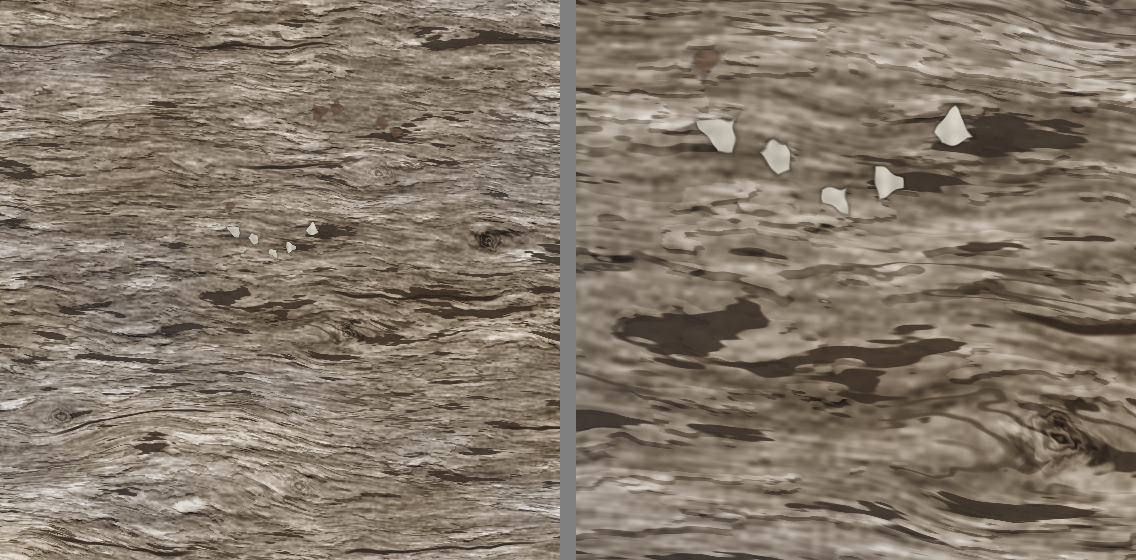
Left: the whole. Right: its middle third, enlarged.
This texture is drawn by a Shadertoy shader. Its source:

```glsl
// Weathered driftwood plank: splintered horizontal grain, cracks, knots and stone chips.

float hash(vec2 p) {
    vec3 v = fract(vec3(p.xyx) * 0.1031);
    v += dot(v, v.yzx + 33.33);
    return fract((v.x + v.y) * v.z);
}

float noise(vec2 p) {
    vec2 cell = floor(p), f = fract(p);
    f = f * f * (3.0 - 2.0 * f);
    return mix(mix(hash(cell), hash(cell + vec2(1, 0)), f.x),
               mix(hash(cell + vec2(0, 1)), hash(cell + vec2(1, 1)), f.x), f.y);
}

// Four rough octaves, each sheared a little so the fibres do not run dead level
float fbm(vec2 p) {
    float sum = 0.0, amp = 0.446;
    for (int i = 0; i < 4; i++) {
        sum += amp * noise(p);
        p = mat2(2.0, 0.5, 0.0, 2.1) * p + 17.3;
        amp *= 0.62;
    }
    return sum;
}

vec2 knotCentre(float i) {
    return vec2(hash(vec2(i, 4.0)), 0.1 + 0.14 * i + 0.05 * hash(vec2(i, 9.0)));
}

// Grain coordinates: gentle waves, with fibres parting around the knots
vec2 grainSpace(vec2 p) {
    vec2 q = p;
    for (float i = 0.0; i < 5.0; i++) {
        vec2 d = p - knotCentre(i);
        vec2 e = d / vec2(0.075, 0.045);
        q.y -= 0.65 * d.y * exp(-dot(e, e));
    }
    float wave = mix(0.07, 0.025, smoothstep(0.3, 0.6, p.y));
    q.y += wave * (noise(p * vec2(3.0, 5.0)) - 0.5);
    q.y += 0.012 * (noise(p * vec2(14.0, 22.0)) - 0.5);
    q.x += 0.03 * (noise(p * vec2(9.0, 40.0)) - 0.5);
    return q;
}

float relief(vec2 q) {
    return fbm(q * vec2(11.0, 62.0) + 31.0);
}

// Pale raised splinters, gathered in bleached zones
float plate(vec2 q, float scale) {
    float zone = noise(q * vec2(4.0, 9.0) + 70.0);
    float f = 0.75 * fbm(q * vec2(11.0, 50.0) * scale + 5.0 * scale) + 0.25 * zone;
    return smoothstep(0.56, 0.585, f);
}

float longCracks(vec2 q) {
    float crack = 0.0;
    for (float i = 0.0; i < 5.0; i++) {
        float y = 0.03 + 0.222 * i + 0.02 * (noise(vec2(q.x * 3.0, i * 7.0)) - 0.5);
        y += 0.004 * (noise(vec2(q.x * 45.0, i * 3.0)) - 0.5);
        float width = 0.004 * noise(vec2(q.x * 30.0, i * 5.0 + 2.0));
        float present = smoothstep(0.42, 0.52, noise(vec2(q.x * 4.0 + 3.0, i * 13.0)));
        crack = max(crack, present * (1.0 - smoothstep(width * 0.5, width + 0.001, abs(q.y - y))));
    }
    return crack;
}

void mainImage(out vec4 fragColor, in vec2 fragCoord) {
    vec2 p = fragCoord / iResolution.xy;
    vec2 q = grainSpace(p);
    float splintered = exp(-pow((p.y - 0.4) / 0.12, 2.0));

    // Fibre tone, from faint stains down to fine speckle
    float tone = 0.55;
    tone += 0.18 * (fbm(q * vec2(3.0, 6.0) + 50.0) - 0.5);
    tone += 0.38 * (fbm(q * vec2(9.0, 58.0)) - 0.5);
    tone += 0.16 * (noise(q * vec2(60.0, 230.0)) - 0.5);
    tone += 0.13 * (noise(p * vec2(210.0, 256.0)) - 0.5);
    tone -= 0.04 * exp(-pow((p.y - 0.46) / 0.06, 2.0));

    // Light from above on the ridges, then splinters with a shadow under the lip
    tone += 0.6 * (relief(q) - relief(q + vec2(0.0, 0.003)));
    for (float scale = 1.0; scale < 2.0; scale += 0.7) {
        float raised = plate(q, scale);
        float lipShadow = plate(q + vec2(-0.001, 0.0045 / scale), scale) * (1.0 - raised);
        tone += 0.085 * raised - 0.14 * lipShadow;
    }

    // Short splits, dark gouges and broken long cracks
    float split = 1.0 - smoothstep(0.006, 0.03, abs(fbm(q * vec2(6.0, 38.0) + 90.0) - 0.5));
    split *= smoothstep(0.58, 0.72, noise(q * vec2(9.0, 30.0) + 23.0));
    float gouge = fbm(q * vec2(10.0, 62.0) + 140.0) + 0.06 * splintered;
    gouge += 0.12 * (noise(q * vec2(5.0, 11.0) + 60.0) - 0.5);
    gouge = smoothstep(0.7, 0.735, gouge);
    tone = mix(tone, 0.27, 0.7 * split);
    tone = mix(tone, 0.21, 0.85 * gouge);
    tone = mix(tone, 0.17, 0.9 * longCracks(q));

    // Frayed knots
    for (float i = 0.0; i < 5.0; i++) {
        vec2 d = (p - knotCentre(i)) / vec2(0.023, 0.018);
        float r = length(d) + 1.3 * (fbm(p * 60.0 + i) - 0.5);
        tone += exp(-r * r) * (0.13 * sin(r * 15.0) - 0.1);
    }

    // Warm grey-brown ramp: the midtones carry the most colour
    tone = clamp(tone, 0.13, 0.88);
    vec3 colour = tone - vec3(0.0, 0.05, 0.11) * 4.0 * tone * (1.0 - tone);
    colour.b += 0.016 * (1.0 - smoothstep(0.22, 0.42, tone));
    colour += (noise(q * vec2(4.0, 9.0) + 8.0) - 0.5) * vec3(0.02, 0.0, -0.04);

    // Pale stone chips near the middle, rusty crumbs above
    for (float i = 0.0; i < 10.0; i++) {
        bool pale = i < 5.0;
        vec2 rnd = vec2(hash(vec2(i, 21.0)), hash(vec2(i, 37.0)));
        vec2 centre = pale ? vec2(0.42 + 0.034 * i, 0.545 + 0.05 * rnd.y)
                           : vec2(0.35 + 0.4 * rnd.x, 0.54 + 0.3 * rnd.y);
        float a = 6.283 * rnd.x;
        vec2 d = mat2(cos(a), sin(a), -sin(a), cos(a)) * (p - centre);
        float size = (pale ? 0.006 : 0.005) + 0.005 * rnd.y;
        float edge = max(abs(d.x) * 1.3 + 0.4 * d.y, abs(d.y)) + 0.008 * (noise(p * 120.0) - 0.5) - size;
        vec3 chip = pale ? vec3(0.80, 0.78, 0.73) : vec3(0.42, 0.31, 0.24);
        chip += 0.16 * (noise(p * 170.0) - 0.5);
        colour *= 1.0 - 0.25 * (1.0 - smoothstep(0.0, 0.004, edge));
        colour = mix(colour, chip, (pale ? 0.95 : 0.65) * (1.0 - smoothstep(-0.001, 0.001, edge)));
    }

    fragColor = vec4(colour, 1.0);
}
```
